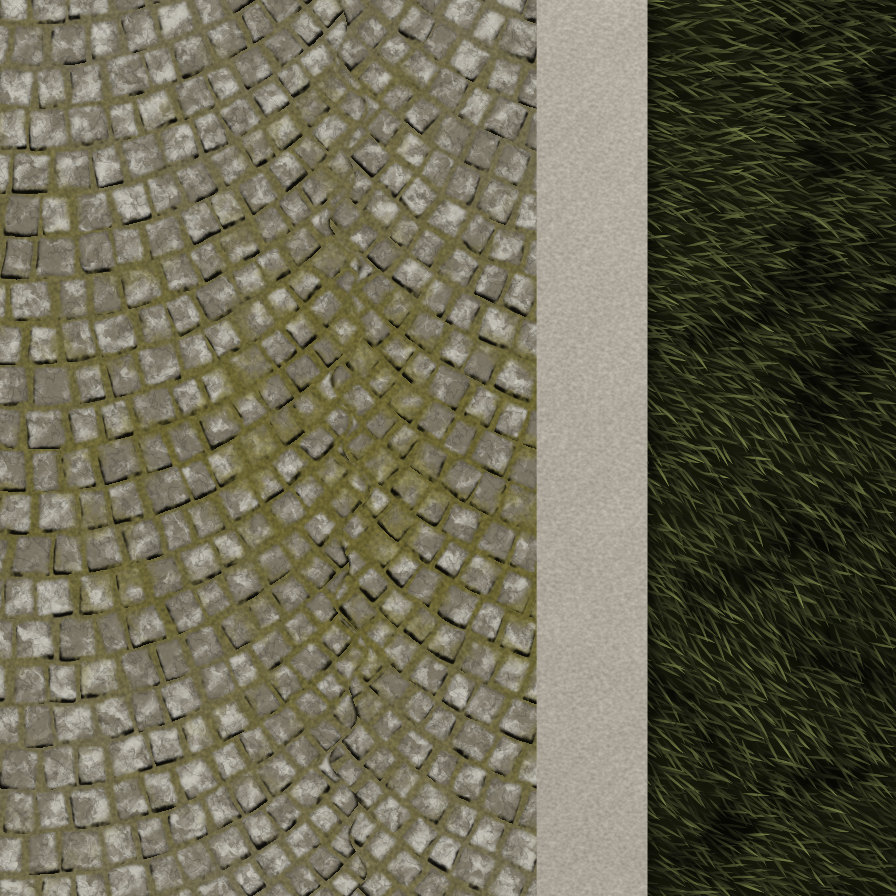
This texture is drawn by a WebGL 1 fragment shader. Its source:

```glsl
precision highp float;
// Mossy cobblestones laid in scalloped arcs, a pale granite kerb and a strip of grass.
uniform vec2 u_resolution;

#define KERB_LEFT 0.599
#define KERB_RIGHT 0.7227
#define CUSP 0.39
#define SPAN 0.36
#define ARC_RADIUS 0.48
#define ROW_HEIGHT 0.0475
#define STONE_WIDTH 0.042
#define JOINT 0.0034
#define MOSS 0.85
#define BLADE_CELL 0.022
#define BLADE_WIDTH 0.0014

float hash(vec2 p) {
  return fract(sin(dot(p, vec2(127.1, 311.7))) * 43758.55);
}

vec2 hash2(vec2 p) {
  return vec2(hash(p), hash(p + 57.3));
}

// Distance to the nearest scattered point, in cells
float cellular(vec2 p) {
  vec2 cell = floor(p);
  float nearest = 2.0;
  for (int j = -1; j <= 1; j++)
    for (int i = -1; i <= 1; i++) {
      vec2 c = cell + vec2(float(i), float(j));
      nearest = min(nearest, distance(p, c + hash2(c)));
    }
  return nearest;
}

// Layered sines, roughly -1 to 1
float waves(vec2 p) {
  float sum = 0.0, amp = 0.5;
  for (int i = 0; i < 4; i++) {
    sum += amp * sin(p.x + 1.7 * sin(p.y)) * cos(p.y * 0.9 + sin(p.x * 0.7));
    p = mat2(1.5, 1.2, -1.2, 1.5) * p + 2.3;
    amp *= 0.6;
  }
  return sum;
}

// Irregular mineral speckle, centred on zero
float speckle(vec2 p) {
  vec2 turned = mat2(0.8, 0.6, -0.6, 0.8) * p;
  return cellular(p * 170.0) - cellular(turned * 240.0 + 3.0) + 0.5 * waves(turned * 260.0);
}

float roundBox(vec2 p, vec2 halfSize, float r) {
  vec2 q = abs(p) - halfSize + r;
  return length(max(q, 0.0)) + min(max(q.x, q.y), 0.0) - r;
}

vec3 cobbles(vec2 p, float px) {
  vec2 w = p + 0.002 * vec2(waves(p * 40.0), waves(p.yx * 36.0 + 4.0));
  float grit = speckle(p);

  // Mirrored arcs stacked in rows; side joints point at each arc's centre
  float fold = w.x - CUSP;
  float seam = fold - 0.012 * sin(w.y * 31.0) - 0.010 * sin(w.y * 73.0);
  float side = step(0.0, seam);
  float u = SPAN - fold * (2.0 * side - 1.0);
  float drop = sqrt(ARC_RADIUS * ARC_RADIUS - u * u);
  float v = (w.y - 0.0234 - ARC_RADIUS + drop) / ROW_HEIGHT + 0.5 * side;
  float row = floor(v);
  float angle = atan(u, drop - (fract(v) - 0.5) * ROW_HEIGHT);
  float s = ARC_RADIUS * angle * (1.0 + 0.13 * angle * angle) / STONE_WIDTH;
  s += hash(vec2(row, side + 3.0));
  s += 0.10 * sin(s * 2.1 + row * 4.0);
  vec2 id = vec2(floor(s) + 40.0 * side, row);
  vec2 size = vec2(STONE_WIDTH / (1.0 + 0.39 * angle * angle), ROW_HEIGHT * drop / ARC_RADIUS);
  vec2 local = (fract(vec2(s, v)) - 0.5) * size;

  // Uneven stones: shifted, turned and scaled
  vec2 rnd = hash2(id);
  local += (rnd - 0.5) * 0.003;
  float turn = (hash(id + 9.0) - 0.5) * 0.22;
  local += turn * vec2(-local.y, local.x);
  vec2 halfSize = size * 0.5 - JOINT * (0.6 + 0.8 * rnd.yx);
  float d = roundBox(local, halfSize, 0.004) + 0.0016 * waves(p * 170.0);
  d = max(d, 0.001 - abs(seam) * 0.8);
  float stone = smoothstep(0.0008 + px, -0.0014 - px, d);

  // Joints, with moss and broken shadows under the stones
  float band = exp(-pow((p.y - 0.49 + 0.15 * (p.x - 0.3)) / 0.26, 2.0));
  float moss = MOSS * clamp(band * (0.5 + 0.8 * p.x) + 0.25 + 0.35 * waves(p * 17.0), 0.0, 1.0);
  vec3 mossTone = vec3(0.40, 0.375, 0.17) * (1.0 + 0.22 * grit);
  vec3 joint = mix(vec3(0.45, 0.425, 0.33) * (1.0 + 0.16 * grit), mossTone, moss);
  float below = smoothstep(0.001, -0.0012, roundBox(local + vec2(0.001, 0.0042), halfSize, 0.003));
  float broken = smoothstep(-0.15, 0.4, waves(p * 60.0 + 8.0));
  joint *= 1.0 - 0.88 * below * broken;

  // Flaky stone faces, glossier away from the mossy band
  float flake = waves(p * 100.0 + rnd * 30.0 + 0.8 * waves(p.yx * 150.0));
  float vein = smoothstep(0.14, 0.0, abs(waves(p * 80.0 + rnd.yx * 50.0)));
  float gloss = 0.05 + 0.42 * rnd.x + 0.75 * flake + 0.20 * (1.0 - band);
  vec3 face = mix(vec3(0.48, 0.455, 0.395), vec3(0.75, 0.74, 0.70), smoothstep(0.0, 1.0, gloss));
  face *= 1.0 + 0.06 * grit - 0.14 * vein;
  face *= 0.86 + 0.14 * smoothstep(0.0, -0.006, d);
  float creep = moss * smoothstep(0.1, 0.9, waves(p * 38.0 + 2.0) + 0.5 * moss + 50.0 * (d + 0.003));
  face = mix(face, mossTone * 1.15, 0.75 * creep);
  return mix(joint, face, stone);
}

vec3 kerb(vec2 p) {
  float light = 0.98 + 0.05 * p.y + 0.25 * (p.x - 0.66) + 0.025 * waves(p * 22.0);
  return vec3(0.68, 0.655, 0.61) * (light + 0.11 * speckle(p * vec2(1.0, 1.3)));
}

// Overlapping layers of tapered blades, lighter toward the top
vec3 grass(vec2 p, float px) {
  float clump = waves(p * 23.0 + 1.0);
  vec3 color = vec3(0.07, 0.08, 0.03) * (0.9 + 0.3 * clump);
  for (int k = 0; k < 8; k++) {
    float layer = float(k);
    vec2 g = p / BLADE_CELL + layer * vec2(0.37, 0.61);
    for (int j = -1; j <= 1; j++)
      for (int i = -1; i <= 1; i++) {
        vec2 c = floor(g) + vec2(float(i), float(j));
        vec2 rnd = hash2(c + layer * 19.0);
        vec2 q = (g - c - rnd) * BLADE_CELL;
        float angle = -0.42 - 0.3 * sin(p.y * 5.0) + (rnd.x - 0.5) * 1.1;
        vec2 dir = vec2(cos(angle), sin(angle));
        float along = dot(q, dir) / (0.012 + 0.008 * rnd.y);
        float across = abs(dot(q, vec2(-dir.y, dir.x)) + 0.003 * along * along * (rnd.y - 0.5));
        float width = BLADE_WIDTH * (1.0 - along * along);
        float blade = smoothstep(width + px * 0.5, width - px * 0.5, across) * step(abs(along), 1.0);
        float tone = (0.3 + 0.07 * layer) * (0.35 + 1.1 * hash(c + layer + 5.0)) * (0.8 + 0.25 * along);
        color = mix(color, vec3(0.43, 0.46, 0.26) * tone, blade * 0.85);
      }
  }
  float hollow = smoothstep(-0.75, -0.1, clump);
  float edge = smoothstep(KERB_RIGHT - 0.005, KERB_RIGHT + 0.02, p.x);
  return color * (0.5 + 0.6 * hollow) * (0.6 + 0.45 * edge) * (1.0 - 1.2 * max(p.x - 0.88, 0.0));
}

void main() {
  vec2 p = gl_FragCoord.xy / u_resolution;
  float px = 1.0 / min(u_resolution.x, u_resolution.y);
  float onKerb = smoothstep(-px, px, p.x - KERB_LEFT);
  float onGrass = smoothstep(-px, px, p.x - KERB_RIGHT);
  vec3 color = mix(cobbles(p, px), kerb(p), onKerb);
  color = mix(color, grass(p, px), onGrass);
  gl_FragColor = vec4(color, 1.0);
}
```
